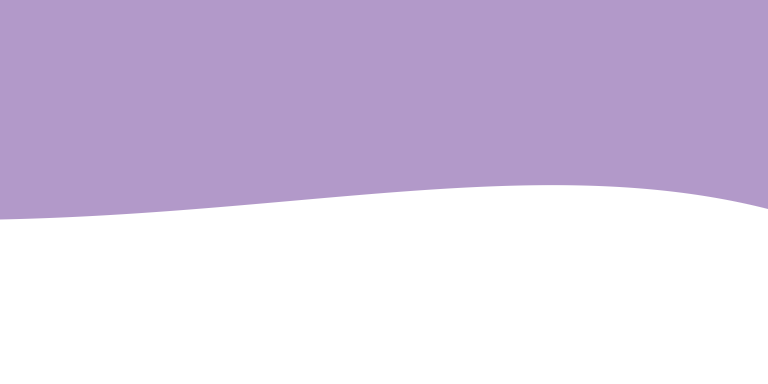
Reproduce this background procedurally as a Shadertoy shader.

```glsl
// A flat lilac field above a white hill with one long, gentle crest.
// The hill's edge is a quartic curve over the canvas width, smoothed
// by its approximate distance in pixels.

// Height of the hill at x; both run from 0 to 1 across the canvas.
float hillHeight(float x) {
    return 0.4284 + x * (0.0424 + x * (0.2896 + x * (-0.0891 - 0.2156 * x)));
}

// Slope of the hill at x, the derivative of its height.
float hillSlope(float x) {
    return 0.0424 + x * (0.5792 + x * (-0.2673 - 0.8624 * x));
}

void mainImage(out vec4 fragColor, in vec2 fragCoord) {
    vec2 uv = fragCoord / iResolution.xy;

    // Signed distance to the edge in pixels, positive above the hill
    float pixelSlope = hillSlope(uv.x) * iResolution.y / iResolution.x;
    float edgeDistance = (uv.y - hillHeight(uv.x)) * iResolution.y
                       / sqrt(1.0 + pixelSlope * pixelSlope);

    // Lilac over white with a one-pixel soft edge
    vec3 lilac = vec3(0.70, 0.60, 0.79);
    vec3 white = vec3(1.0);
    float sky = clamp(edgeDistance + 0.5, 0.0, 1.0);
    fragColor = vec4(mix(white, lilac, sky), 1.0);
}
```
